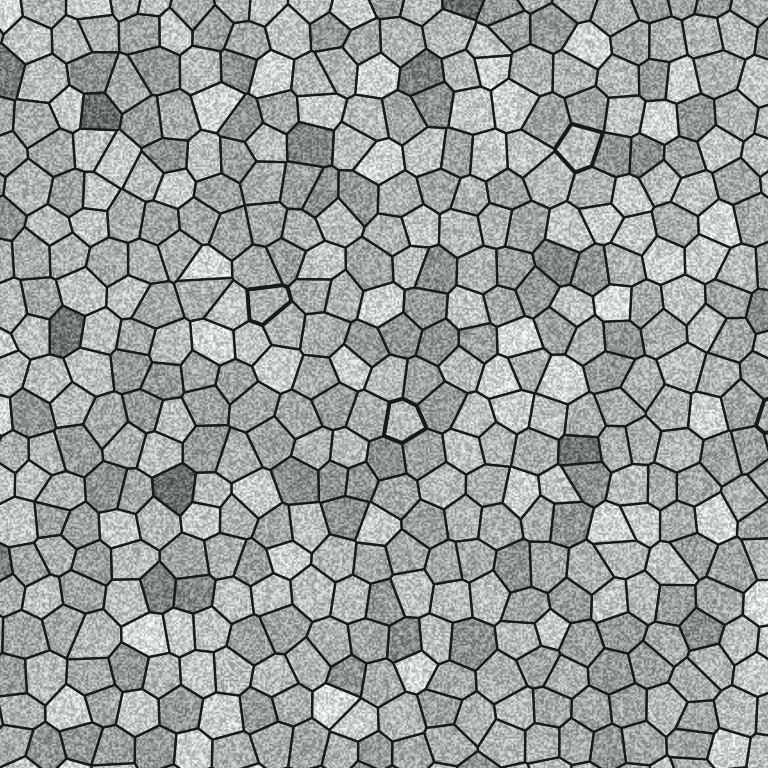
Reproduce this pattern procedurally as a WebGL 2 fragment shader.

```glsl
#version 300 es
precision highp float;
// Irregular grey-green mosaic of grainy stone cells with thin dark joints.

uniform vec2 u_resolution;
out vec4 outColor;

vec3 hash3(vec2 p) {
    vec3 q = fract(p.xyx * vec3(0.1031, 0.1030, 0.0973));
    q += dot(q, q.yxz + 33.33);
    return fract((q.xxy + q.yzz) * q.zyx);
}

// Cell centre: staggered rows with random displacement
vec2 site(vec2 cell) {
    vec2 rest = vec2(0.25 + 0.5 * mod(cell.y, 2.0), 0.5);
    return cell + rest + 0.62 * (hash3(cell + 17.0).xy - 0.5);
}

// Grid index of the nearest site
vec2 nearestCell(vec2 p) {
    vec2 best = floor(p);
    float bestDist = 1e3;
    for (int j = -2; j <= 2; j++)
    for (int i = -2; i <= 2; i++) {
        vec2 cell = floor(p) + vec2(i, j);
        vec2 d = site(cell) - p;
        if (dot(d, d) < bestDist) {
            bestDist = dot(d, d);
            best = cell;
        }
    }
    return best;
}

// Distance to the closest straight border of the given cell
float borderDistance(vec2 p, vec2 cell) {
    vec2 own = site(cell);
    float dist = 1e3;
    for (int j = -2; j <= 2; j++)
    for (int i = -2; i <= 2; i++) {
        if (i == 0 && j == 0) continue;
        vec2 other = site(cell + vec2(i, j));
        dist = min(dist, dot(0.5 * (own + other) - p, normalize(other - own)));
    }
    return dist;
}

// Fine smooth speckle, 0 to 1
float grain(vec2 p) {
    vec2 i = floor(p), f = smoothstep(0.0, 1.0, fract(p));
    float low = mix(hash3(i).x, hash3(i + vec2(1, 0)).x, f.x);
    float high = mix(hash3(i + vec2(0, 1)).x, hash3(i + vec2(1, 1)).x, f.x);
    return mix(low, high, f.y);
}

void main() {
    float shortSide = min(u_resolution.x, u_resolution.y);
    vec2 uv = gl_FragCoord.xy / shortSide;
    vec2 p = uv * 20.5;
    float pixel = 20.5 / shortSide;

    vec2 cell = nearestCell(p);
    vec3 rnd = hash3(cell + 91.0);

    // Stone: mostly pale, with a few much darker cells
    float tone = 0.70 + 0.16 * (rnd.x + rnd.y - 1.0);
    tone -= 0.17 * smoothstep(0.84, 1.0, rnd.z);
    tone += 0.36 * (grain(uv * 430.0) - 0.5);
    vec3 stone = tone + vec3(-0.012, 0.009, 0.004);

    // Joint: a thin line, bold around a rare cell
    float halfWidth = 0.034 + 0.04 * step(0.997, hash3(cell + 53.0).x);
    float joint = 1.0 - smoothstep(-0.6 * pixel, 0.6 * pixel, borderDistance(p, cell) - halfWidth);
    vec3 color = mix(stone, vec3(0.08, 0.11, 0.10), joint);

    outColor = vec4(clamp(color, 0.0, 1.0), 1.0);
}
```
